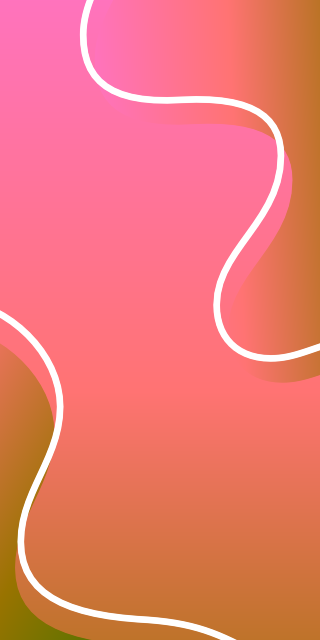
Give the GLSL for this background, as a WebGL 2 fragment shader.

```glsl
#version 300 es
precision highp float;
// Warm vertical gradient with two wavy corner shapes, each a shifted copy
// of a white ribbon. Ribbons are chains of cubic Beziers turned into signed
// distances; all fills share one pink-coral-ochre ramp.

uniform vec2 u_resolution;
out vec4 fragColor;

const vec2 CANVAS = vec2(100.0, 200.0);
const vec3 PINK = vec3(1.0, 0.45, 0.74);
const vec3 CORAL = vec3(1.0, 0.45, 0.45);
const vec3 OCHRE = vec3(0.6, 0.45, 0.0);
const vec3 WHITE = vec3(1.0);
const float RIBBON_HALF_WIDTH = 1.05;
const int STEPS = 14;

// 0 is pink, 1 coral, 2 ochre; higher values drift towards olive
vec3 ramp(float t) {
    vec3 color = mix(PINK, CORAL, clamp(t, 0.0, 1.0));
    return max(color + max(t - 1.0, 0.0) * (OCHRE - CORAL), 0.0);
}

vec2 bezier(vec2 a, vec2 b, vec2 c, vec2 d, float t) {
    float s = 1.0 - t;
    return s * s * s * a + 3.0 * s * t * (s * b + t * c) + t * t * t * d;
}

// Adds one Bezier to a field: x is the distance, y flips sign at each
// crossing of a horizontal ray cast towards side (-1 left, +1 right).
void addBezier(vec2 p, vec2 a, vec2 b, vec2 c, vec2 d, float side, inout vec2 field) {
    vec2 start = a;
    for (int i = 1; i <= STEPS; i++) {
        vec2 end = bezier(a, b, c, d, float(i) / float(STEPS));
        vec2 edge = end - start;
        vec2 rel = p - start;
        float h = clamp(dot(rel, edge) / dot(edge, edge), 0.0, 1.0);
        field.x = min(field.x, length(rel - h * edge));
        if ((start.y > p.y) != (end.y > p.y)) {
            float crossing = start.x + edge.x * rel.y / edge.y;
            if ((crossing - p.x) * side > 0.0) field.y = -field.y;
        }
        start = end;
    }
}

// Signed distance, negative to the upper right of the wave
float upperWave(vec2 p) {
    vec2 field = vec2(1e3, 1.0);
    vec2 k1 = vec2(26.0, 189.1), k2 = vec2(56.8, 168.8), k3 = vec2(87.8, 151.3);
    vec2 k4 = vec2(67.7, 104.7), k5 = vec2(84.6, 88.0);
    addBezier(p, vec2(33.3, 210.4), vec2(29.7, 203.9), vec2(26.0, 196.9), k1, -1.0, field);
    addBezier(p, k1, vec2(26.0, 174.7), vec2(34.6, 167.4), k2, -1.0, field);
    addBezier(p, k2, vec2(78.9, 170.0), vec2(87.8, 163.5), k3, -1.0, field);
    addBezier(p, k3, vec2(87.8, 131.0), vec2(67.7, 121.9), k4, -1.0, field);
    addBezier(p, k4, vec2(67.7, 94.5), vec2(74.2, 88.0), k5, -1.0, field);
    addBezier(p, k5, vec2(91.1, 88.0), vec2(95.8, 90.4), vec2(104.2, 93.0), -1.0, field);
    return field.x * field.y;
}

// Signed distance, negative to the lower left of the wave
float lowerWave(vec2 p) {
    vec2 field = vec2(1e3, 1.0);
    vec2 k1 = vec2(18.8, 72.9), k2 = vec2(6.5, 30.7), k3 = vec2(43.0, 6.5);
    addBezier(p, vec2(-7.8, 105.2), vec2(6.5, 101.0), vec2(18.8, 87.5), k1, 1.0, field);
    addBezier(p, k1, vec2(18.8, 56.8), vec2(6.5, 46.4), k2, 1.0, field);
    addBezier(p, k2, vec2(6.5, 14.6), vec2(20.3, 8.1), k3, 1.0, field);
    addBezier(p, k3, vec2(58.6, 5.7), vec2(66.4, 2.9), vec2(76.8, -2.6), 1.0, field);
    return field.x * field.y;
}

// Smooth coverage of a signed distance
float cover(float dist, float pixel) {
    return 1.0 - smoothstep(-0.6 * pixel, 0.6 * pixel, dist);
}

void main() {
    vec2 p = gl_FragCoord.xy / u_resolution * CANVAS;
    float pixel = CANVAS.x / u_resolution.x;
    float depth = CANVAS.y - p.y;

    // Backdrop
    vec3 color = ramp(depth / 122.4);

    // Corner shapes
    vec3 upperFill = ramp((p.x - 0.05 * depth - 28.1) / 43.0);
    vec3 lowerFill = ramp(1.25 + (90.6 - p.y) / 104.0 + p.x / 65.0);
    color = mix(color, upperFill, cover(upperWave(p - vec2(3.6, -7.6)), pixel));
    color = mix(color, lowerFill, cover(lowerWave(p - vec2(-1.8, -8.1)), pixel));

    // Ribbons
    float ribbon = min(abs(upperWave(p)), abs(lowerWave(p))) - RIBBON_HALF_WIDTH;
    color = mix(color, WHITE, cover(ribbon, pixel));

    fragColor = vec4(color, 1.0);
}
```
